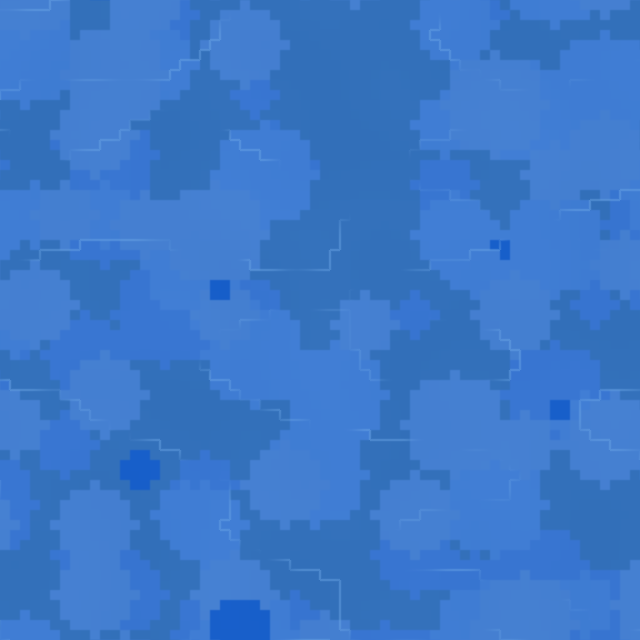
Give the GLSL for this pattern, as a Shadertoy shader.

```glsl
// Blocky blue camouflage: stepped discs in clumps, dark spots and faint hairlines.

const float GRID = 64.0;        // blocks across the canvas
const float EDGE_BLUR = 0.17;   // softness of block edges, in blocks

const vec3 BASE_BLUE  = vec3(0.20, 0.44, 0.73);
const vec3 VIVID_BLUE = vec3(0.22, 0.46, 0.82);
const vec3 MID_BLUE   = vec3(0.25, 0.49, 0.83);
const vec3 LIGHT_BLUE = vec3(0.27, 0.50, 0.82);
const vec3 DARK_BLUE  = vec3(0.09, 0.37, 0.79);
const vec3 HAIR_BLUE  = vec3(0.42, 0.65, 0.90);

vec3 hash3(vec2 p, float seed) {
    vec3 q = fract(vec3(p.xyx + seed * 7.31) * vec3(0.1031, 0.1030, 0.0973));
    q += dot(q, q.yxz + 33.33);
    return fract((q.xxy + q.yzz) * q.zyx);
}

// Gradient noise, roughly -0.7 to 0.7
float cornerSlope(vec2 corner, vec2 offset, float seed) {
    float angle = 6.2832 * hash3(corner, seed).x;
    return dot(vec2(cos(angle), sin(angle)), offset);
}

float gradientNoise(vec2 p, float seed) {
    vec2 i = floor(p), f = fract(p);
    vec2 u = f * f * f * (f * (f * 6.0 - 15.0) + 10.0);
    vec2 e = vec2(1.0, 0.0);
    float low  = mix(cornerSlope(i, f, seed), cornerSlope(i + e, f - e, seed), u.x);
    float high = mix(cornerSlope(i + e.yx, f - e.yx, seed),
                     cornerSlope(i + 1.0, f - 1.0, seed), u.x);
    return mix(low, high, u.y);
}

// 1 where the block lies in a scattered disc; whole-number centres and radii
// give the discs their small nubs
float discs(vec2 block, float spacing, vec2 radii, float density, float clump, float seed) {
    vec2 home = floor(block / spacing);
    float covered = 0.0;
    for (int y = -1; y <= 1; y++)
    for (int x = -1; x <= 1; x++) {
        vec2 site = home + vec2(x, y);
        vec3 rnd = hash3(site, seed);
        vec2 centre = floor((site + rnd.xy) * spacing);
        float radius = floor(mix(radii.x, radii.y + 0.99, rnd.z));
        float chance = density + clump * gradientNoise(centre / 17.0, 3.0);
        float present = step(hash3(site, seed + 5.0).x, chance);
        covered = max(covered, present * step(length(block - centre), radius + 0.05));
    }
    return covered;
}

// Small ragged spots
float spots(vec2 block, float seed) {
    vec2 ragged = (hash3(block, seed).xy - 0.5) * 0.7;
    return discs(block + 0.4 + ragged, 16.0, vec2(1.0, 3.0), 0.42, 0.0, seed);
}

vec3 blockColour(vec2 block) {
    vec3 colour = BASE_BLUE;
    colour = mix(colour, VIVID_BLUE, discs(block, 8.0, vec2(2.0, 5.0), 0.42, 0.0, 11.0));
    colour = mix(colour, MID_BLUE, discs(block, 10.0, vec2(3.0, 5.0), 0.68, 0.8, 23.0));
    colour = mix(colour, LIGHT_BLUE, discs(block, 10.0, vec2(3.0, 5.0), 0.68, 0.8, 37.0));
    colour = mix(colour, DARK_BLUE, spots(block, 53.0));
    return colour + 0.012 * gradientNoise(block / 9.0, 61.0);
}

// Blends the four nearest blocks across a narrow seam
vec3 smoothBlocks(vec2 p, float blur) {
    vec2 q = p - 0.5;
    vec2 i = floor(q);
    vec2 t = clamp((fract(q) - 0.5) / blur + 0.5, 0.0, 1.0);
    vec2 e = vec2(1.0, 0.0);
    return mix(mix(blockColour(i), blockColour(i + e), t.x),
               mix(blockColour(i + e.yx), blockColour(i + 1.0), t.x), t.y);
}

float contourSide(vec2 block) {
    return step(0.0, gradientNoise(block * vec2(0.045, 0.08), 71.0));
}

// Broken stepped line along the block edges of a noise contour
float hairline(vec2 p, float blur) {
    vec2 block = floor(p);
    vec2 f = fract(p) - 0.5;
    vec2 toEdge = 0.5 - abs(f);
    vec2 dir = sign(f);
    float side = contourSide(block);
    vec2 crossing = abs(vec2(contourSide(block + vec2(dir.x, 0.0)),
                             contourSide(block + vec2(0.0, dir.y))) - side);
    vec2 stroke = crossing * (1.0 - smoothstep(vec2(0.03), vec2(0.03 + blur), toEdge));
    float patches = smoothstep(-0.1, 0.3, gradientNoise(p / 7.0, 83.0));
    return max(stroke.x, stroke.y) * patches;
}

void mainImage(out vec4 fragColor, in vec2 fragCoord) {
    float pixel = GRID / iResolution.y;
    vec2 p = fragCoord * pixel;
    float blur = max(EDGE_BLUR, pixel);
    vec3 colour = smoothBlocks(p, blur);
    colour = mix(colour, HAIR_BLUE, 0.45 * hairline(p, blur));
    fragColor = vec4(colour, 1.0);
}
```
